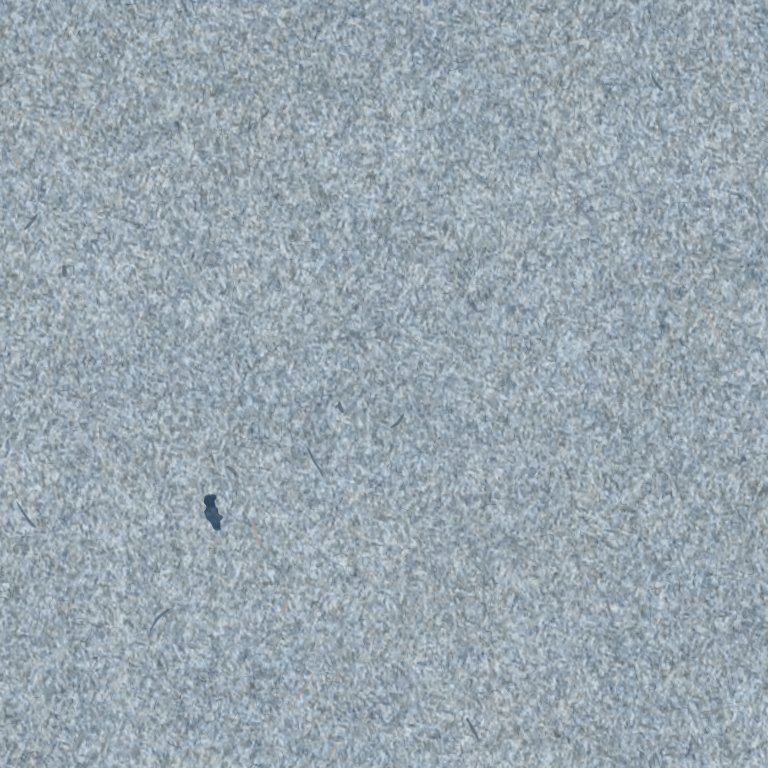
This texture is drawn by a Shadertoy shader. Its source:

```glsl
// Blue-grey recycled paper: fine matted fibres, soft mottling and a few stray flecks.

const vec3 PAPER_TINT = vec3(-0.054, 0.0, 0.035);
const vec3 BLUE_SHIFT = vec3(-0.016, -0.002, 0.014);
const vec3 INK_BLUE   = vec3(0.15, 0.25, 0.34);
const vec3 SLATE      = vec3(0.28, 0.36, 0.42);
const vec3 STRAW      = vec3(0.66, 0.62, 0.58);
const float PAPER_TONE = 0.660;
const int STRAND_COUNT = 16;

// Integer hash of a lattice cell, 0 to 1
float hash(ivec2 cell, int seed) {
    uint h = uint(cell.x) * 1597u ^ uint(cell.y) * 51749u ^ uint(seed) * 3812u;
    h = (h ^ (h >> 15)) * 73244475u;
    h = (h ^ (h >> 13)) * 29986577u;
    h ^= h >> 16;
    return float(h & 65535u) / 65535.0;
}

// Smooth value noise, -1 to 1
float noise(vec2 p, int seed) {
    ivec2 cell = ivec2(floor(p));
    vec2 f = fract(p);
    f = f * f * (3.0 - 2.0 * f);
    float low  = mix(hash(cell, seed), hash(cell + ivec2(1, 0), seed), f.x);
    float high = mix(hash(cell + ivec2(0, 1), seed), hash(cell + ivec2(1, 1), seed), f.x);
    return 2.0 * mix(low, high, f.y) - 1.0;
}

// Coordinates in a frame whose y axis leans left by the angle
vec2 lean(vec2 p, float angle) {
    float c = cos(angle), s = sin(angle);
    return vec2(c * p.x + s * p.y, c * p.y - s * p.x);
}

// Short grain stretched along one direction
float grain(vec2 p, float angle, vec2 density, int seed) {
    return noise(lean(p, angle) * density, seed);
}

// Grain whose direction changes from patch to patch
float mattedFibres(vec2 p) {
    vec2 density = vec2(265.0, 135.0);
    float leftward  = grain(p, 0.4, density, 1);
    float rightward = grain(p, -0.35, density, 2);
    float crosswise = grain(p, 1.25, density, 3);
    float side = smoothstep(-0.2, 0.2, noise(p * 65.0, 4));
    float lying = smoothstep(0.25, 0.55, noise(p * 75.0, 5));
    return mix(mix(leftward, rightward, side), crosswise, lying);
}

// Thin, broken, curling lines between the fibres
float curledThreads(vec2 p) {
    vec2 warp = vec2(noise(p * 90.0, 6), noise(p * 90.0, 7));
    float ridge = abs(noise(p * vec2(140.0, 85.0) + 0.5 * warp, 8));
    return smoothstep(0.24, 0.0, ridge) * smoothstep(0.0, 0.5, noise(p * 95.0, 9));
}

// Tapered, bent strand centred at the origin: coverage 0 to 1
float strand(vec2 p, float angle, float halfLength, float halfWidth, float bend, float pixel) {
    vec2 q = lean(p, angle);
    float along = q.y / halfLength;
    float across = abs(q.x - bend * halfLength * along * along);
    float width = halfWidth * sqrt(max(1.0 - along * along, 0.0));
    float body = 1.0 - smoothstep(width - pixel, width + pixel, across);
    return body * (1.0 - smoothstep(0.8, 1.05, abs(along)));
}

// Few scattered strands, mostly slate with some straw
vec3 addStrands(vec3 color, vec2 p, float pixel) {
    vec2 wobble = 0.0012 * vec2(noise(p * 75.0, 21), noise(p * 75.0, 22));
    for (int i = 0; i < STRAND_COUNT; i++) {
        vec2 center = vec2(hash(ivec2(i, 1), 20), hash(ivec2(i, 2), 20));
        float angle = 1.6 * (hash(ivec2(i, 3), 20) - 0.5);
        float size = hash(ivec2(i, 4), 20);
        float halfLength = mix(0.008, 0.036, size * size);
        float halfWidth = mix(0.0028, 0.0014, size);
        float bend = 0.5 * (hash(ivec2(i, 5), 20) - 0.5);
        float cover = strand(p - center + wobble, angle, halfLength, halfWidth, bend, pixel);
        vec3 dye = i % 3 == 0 ? STRAW : SLATE;
        color = mix(color, dye, 0.65 * cover);
    }
    return color;
}

// One thick dark fleck with a ragged edge and paper grain showing through
vec3 addFleck(vec3 color, vec2 p, float pixel) {
    vec2 ragged = 0.0030 * vec2(noise(p * 150.0, 10), noise(p * 150.0, 11));
    float cover = strand(p - vec2(0.277, 0.333) + ragged, 0.3, 0.027, 0.0085, 0.05, pixel);
    float opacity = 0.82 + 0.16 * noise(p * 140.0, 12);
    return mix(color, INK_BLUE, opacity * cover);
}

void mainImage(out vec4 fragColor, in vec2 fragCoord) {
    vec2 p = fragCoord / iResolution.y;
    float pixel = 1.0 / iResolution.y;

    // Brightness from fine fibres to broad clouds
    float tone = PAPER_TONE;
    tone += 0.118 * mattedFibres(p);
    tone += 0.088 * grain(p, 0.2, vec2(330.0, 270.0), 13);
    tone += 0.022 * noise(p * 58.0, 14);
    tone += 0.012 * noise(p * 20.0, 15) + 0.012 * noise(p * 6.0, 16);
    tone -= 0.085 * curledThreads(p);
    tone -= 0.016 * smoothstep(0.75, 1.0, p.y);

    // Slight drift between bluer and greyer fibres
    float blueness = noise(p * 95.0, 17) + 0.4 * noise(p * 12.0, 18);
    vec3 color = tone + PAPER_TINT + BLUE_SHIFT * blueness;

    color = addStrands(color, p, pixel);
    color = addFleck(color, p, pixel);
    fragColor = vec4(clamp(color, 0.0, 1.0), 1.0);
}
```
